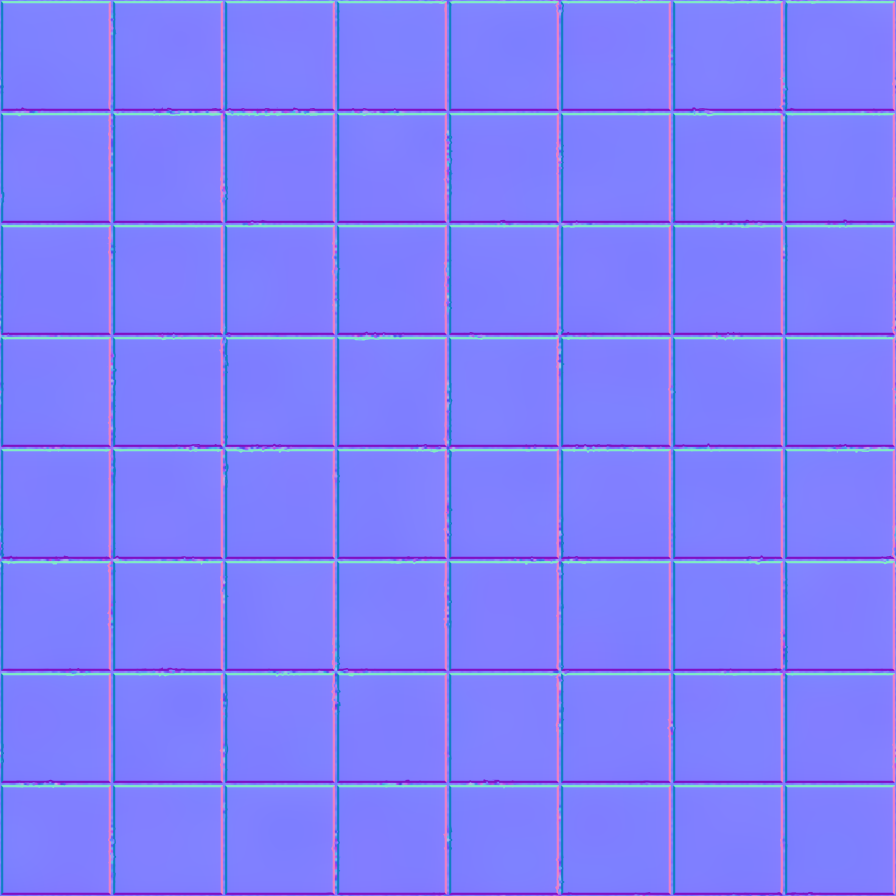
A WebGL 1 fragment shader for this texture map:

```glsl
precision highp float;
// Normal map of a square tile grid with narrow bevelled joints and slight wear.

#define TILES 8.0      // repeats across and down
#define JOINT 0.007    // half width of the flat joint, in tiles
#define BEVEL 0.024    // width of the sloped rim, in tiles
#define CORNER 0.014   // corner radius, in tiles
#define STEEP 1.9      // steepest slope of the rim
#define PILLOW 0.055   // soft fall-off towards the tile edges
#define WAVE 0.05      // uneven surface of each tile
#define ROUGH 1.1      // grain inside the joints
#define CHIP 0.012     // depth of worn spots on the rim, in tiles
#define GRAIN 40.0     // grain cells per tile
#define SAMPLES 4      // antialiasing samples per axis

uniform vec2 u_resolution;

float hash(vec2 p) {
  return fract(sin(dot(p, vec2(127.1, 311.7))) * 43758.5453);
}

// Value noise that wraps after a whole number of cells.
float noise(vec2 p, float period) {
  vec2 i = floor(p);
  vec2 f = fract(p);
  f = f * f * (3.0 - 2.0 * f);
  vec2 a = mod(i, period);
  vec2 b = mod(i + 1.0, period);
  return mix(mix(hash(a), hash(vec2(b.x, a.y)), f.x),
             mix(hash(vec2(a.x, b.y)), hash(b), f.x), f.y);
}

vec2 noise2(vec2 p, float period) {
  return vec2(noise(p, period), noise(p + 19.0, period)) - 0.5;
}

// Signed distance to a rounded tile in x, outward direction in yz.
vec3 tileEdge(vec2 q) {
  vec2 d = abs(q) - (0.5 - JOINT - CORNER);
  vec2 outside = max(d, 0.0);
  float dist = length(outside) + min(max(d.x, d.y), 0.0) - CORNER;
  vec2 axis = d.x > d.y ? vec2(1.0, 0.0) : vec2(0.0, 1.0);
  vec2 dir = max(d.x, d.y) > 0.0 ? normalize(outside) : axis;
  return vec3(dist, dir * sign(q));
}

vec3 surfaceNormal(vec2 p) {
  vec2 id = mod(floor(p), TILES);
  vec2 q = fract(p) - 0.5;
  vec3 edge = tileEdge(q);

  // Worn spots gather in a few stretches of the joints.
  float wear = smoothstep(0.55, 0.85, noise(p * 4.0, TILES * 4.0));
  float speck = smoothstep(0.6, 0.9, noise(p * GRAIN + 7.0, TILES * GRAIN));
  float inward = -edge.x - CHIP * wear * speck;

  // Rim: the slope rises and falls across the bevel.
  float t = clamp(inward / BEVEL, 0.0, 1.0);
  vec2 slope = edge.yz * STEEP * 4.0 * t * (1.0 - t);

  // Tile face: soft pillow and an individual gentle wave.
  float face = smoothstep(0.0, BEVEL, inward);
  vec2 u = 2.0 * q;
  vec2 seed = 40.0 * vec2(hash(id + 3.0), hash(id + 11.0));
  vec2 wave = noise2(q * 2.0 + seed, 64.0) * WAVE;
  slope += face * (PILLOW * u * u * u * u * u + wave);

  // Joint grain.
  float joint = 1.0 - smoothstep(0.0, 0.4 * BEVEL, -edge.x);
  slope += joint * (0.2 + wear) * ROUGH * noise2(p * GRAIN, TILES * GRAIN);

  return normalize(vec3(slope, 1.0));
}

void main() {
  vec3 sum = vec3(0.0);
  float n = float(SAMPLES);
  for (int j = 0; j < SAMPLES; j++) {
    for (int i = 0; i < SAMPLES; i++) {
      vec2 offset = (vec2(float(i), float(j)) + 0.5) / n - 0.5;
      vec2 uv = (gl_FragCoord.xy + offset) / u_resolution;
      sum += surfaceNormal(uv * TILES);
    }
  }
  gl_FragColor = vec4(0.5 + 0.5 * sum / (n * n), 1.0);
}
```
